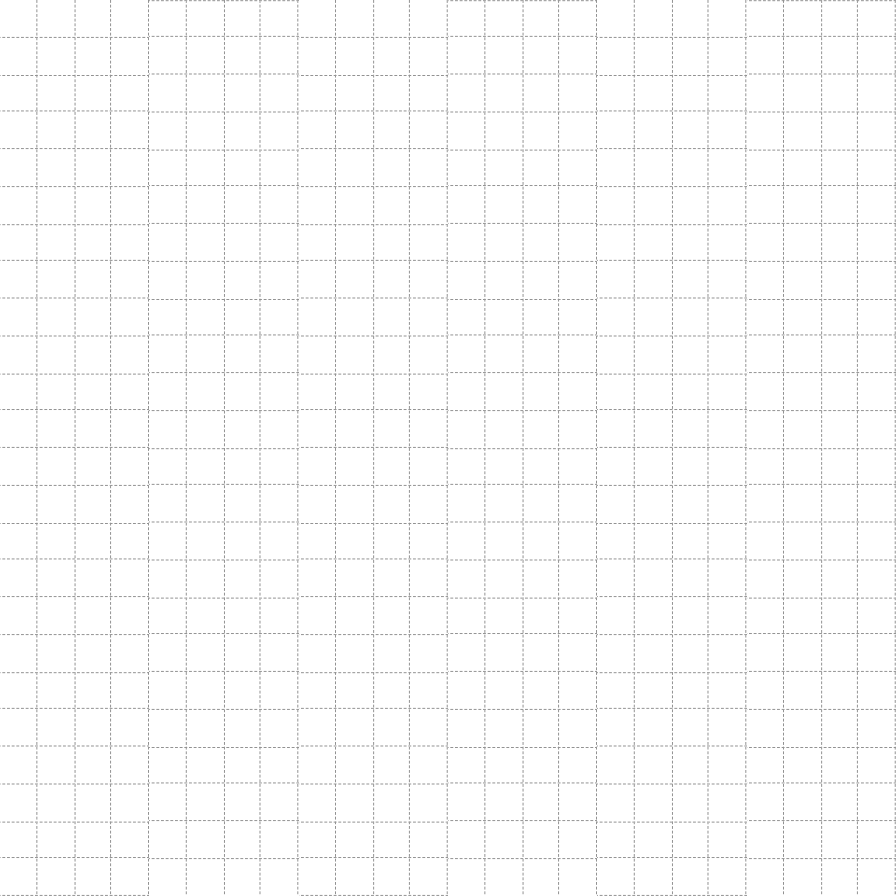
Give the GLSL for this pattern, as a WebGL 1 fragment shader.

```glsl
precision highp float;
// Fine dashed grey grid on white, built from half-drop tiles of four by four cells.

uniform vec2 u_resolution;

const float TILES = 6.0;             // tiles across and down
const float DASHES = 32.0;           // dashes along one tile edge
const float DASH_DUTY = 0.62;        // inked share of each dash period
const float LINE_WIDTH = 0.0053;     // in tile units
const vec3 PAPER = vec3(1.0);
const vec3 INK = vec3(0.46);

// Slightly uneven line centres within a tile
const vec4 COLUMNS = vec4(0.247, 0.5025, 0.741, 0.9945);
const vec4 ROWS = vec4(0.250, 0.505, 0.743, 0.9955);

// Share of a footprint of half-size r covered by wrapping lines
float lineCoverage(float p, vec4 centres, float width, float r) {
  vec4 d = abs(fract(p - centres + 0.5) - 0.5);
  float halfWidth = 0.5 * width;
  vec4 overlap = clamp(halfWidth + r - d, 0.0, 2.0 * min(halfWidth, r));
  return min(dot(overlap, vec4(1.0)) / (2.0 * r), 1.0);
}

// Running total of ink along a dashed line of period one
float dashIntegral(float x, float duty) {
  return floor(x) * duty + min(fract(x), duty);
}

// Share of a footprint of half-size r covered by dashes
float dashCoverage(float x, float duty, float r) {
  return (dashIntegral(x + r, duty) - dashIntegral(x - r, duty)) / (2.0 * r);
}

void main() {
  vec2 uv = gl_FragCoord.xy / u_resolution;
  vec2 tile = vec2(uv.x, 1.0 - uv.y) * TILES;
  vec2 r = 0.5 * TILES / u_resolution;

  // Every other strip drops by half a tile
  float strip = floor(tile.x);
  tile.y += 0.5 * mod(strip, 2.0);
  vec2 cell = fract(tile);

  // Horizontal dashes start each strip with a gap
  float vertical = lineCoverage(cell.x, COLUMNS, LINE_WIDTH, r.x)
                 * dashCoverage(cell.y * DASHES, DASH_DUTY, r.y * DASHES);
  float horizontal = lineCoverage(cell.y, ROWS, LINE_WIDTH, r.y)
                   * dashCoverage(cell.x * DASHES - 0.5, DASH_DUTY, r.x * DASHES);

  gl_FragColor = vec4(mix(PAPER, INK, max(vertical, horizontal)), 1.0);
}
```
